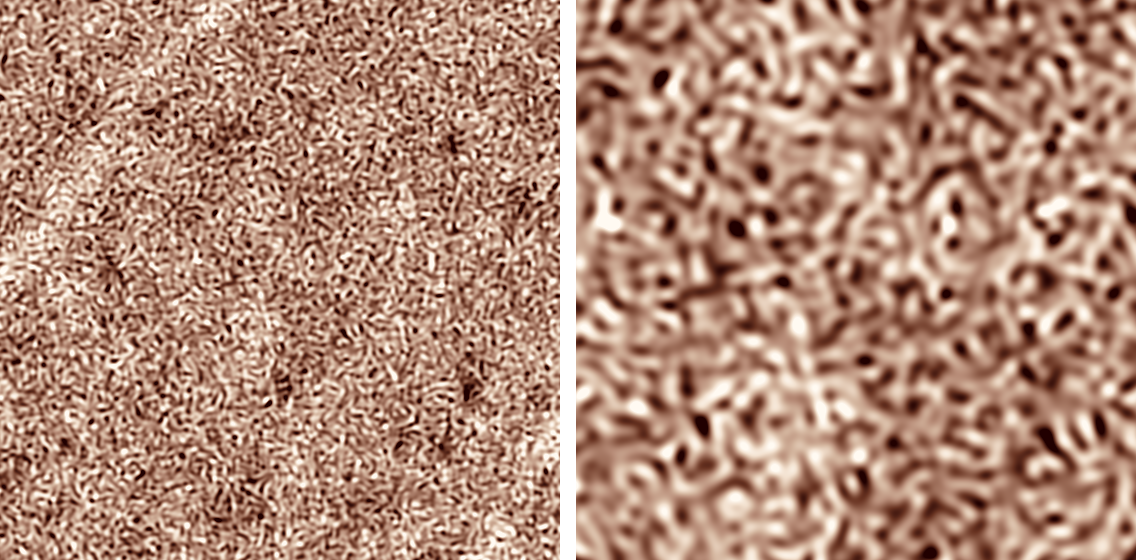
Left, the full canvas; right, a detail of the centre.
Give the GLSL for this texture, as a Shadertoy shader.

```glsl
// Rough brown mineral grain crossed by two pale diagonal veins, with dark clumps.
// Cellular wavelet noise (randomly turned, windowed cosines) gives the grain and
// the broad clouds; the summed tone is then looked up in a colour ramp.

#define GRAIN_CELLS   54.0   // fine grain cells across the canvas
#define GRAIN_GAIN    0.90   // contrast of the grain
#define CLOUD_CELLS   6.0    // broad cloud cells across the canvas
#define CLOUD_GAIN    0.20
#define PATCH_CELLS   15.0   // mid sized patches
#define PATCH_GAIN    0.16
#define VEIN_WIDTH    0.021
#define VEIN_GAIN     0.95
#define CLUMP_CELLS   9.0    // grid that scatters the dark clumps
#define CLUMP_CHANCE  0.20
#define CLUMP_GAIN    1.60

const float TAU = 6.28319;
const int WAVELETS = 3;      // wavelets per cell

vec3 hash3(vec2 cell, float salt) {
    vec3 q = fract(vec3(cell.xyx + salt * 17.3) * vec3(0.1031, 0.1030, 0.0973));
    q += dot(q, q.yxz + 33.33);
    return fract((q.xxy + q.yzz) * q.zyx);
}

// Band limited noise with a spread close to one
float waveletNoise(vec2 p, float seed) {
    vec2 home = floor(p);
    float sum = 0.0;
    for (int y = -1; y <= 1; y++)
    for (int x = -1; x <= 1; x++)
    for (int k = 0; k < WAVELETS; k++) {
        vec2 cell = home + vec2(x, y);
        float salt = seed + float(k) * 2.0;
        vec3 place = hash3(cell, salt);
        vec3 wave = hash3(cell, salt + 1.0);
        vec2 offset = p - cell - place.xy;
        float window = max(0.0, 1.0 - dot(offset, offset));
        float angle = TAU * wave.x;
        float frequency = mix(0.65, 1.2, wave.y);
        float along = dot(offset, vec2(cos(angle), sin(angle)));
        sum += window * window * window * cos(TAU * (frequency * along + place.z));
    }
    return sum / sqrt(0.2244 * float(WAVELETS));
}

// Two nearly parallel, gently waving bands
float veins(vec2 uv) {
    vec2 direction = vec2(0.607, 0.795);
    float along = dot(uv, direction);
    float across = dot(uv, vec2(direction.y, -direction.x));
    float light = 0.0;
    for (int i = 0; i < 2; i++) {
        float n = float(i);
        float centre = mix(-0.305, 0.665, n);
        centre += (0.015 + 0.005 * n) * sin(11.0 * along + 1.64 + 0.4 * n);
        float d = (across - centre) / VEIN_WIDTH;
        float strength = mix(1.15 - 0.45 * smoothstep(0.5, 0.9, along), 1.2, n);
        light += strength * exp(-0.5 * d * d);
    }
    return light;
}

// Sparse soft spots, slightly taller than wide
float clumps(vec2 uv) {
    vec2 p = uv * CLUMP_CELLS;
    vec2 home = floor(p);
    float dark = 0.0;
    for (int y = -1; y <= 1; y++)
    for (int x = -1; x <= 1; x++) {
        vec2 cell = home + vec2(x, y);
        vec3 place = hash3(cell, 41.0);
        vec3 shape = hash3(cell, 42.0);
        vec2 d = (p - cell - place.xy) / mix(0.09, 0.18, shape.x);
        d.y *= 0.75;
        dark += step(place.z, CLUMP_CHANCE) * mix(0.6, 1.0, shape.y) * exp(-dot(d, d));
    }
    return dark;
}

// Tone in standard deviations to colour, from near black to cream
vec3 mineralRamp(float tone) {
    const int STOPS = 7;
    float level[STOPS] = float[](-2.33, -1.40, -0.67, 0.0, 0.71, 1.55, 2.3);
    vec3 colour[STOPS] = vec3[](
        vec3(0.13, 0.00, 0.00), vec3(0.41, 0.20, 0.13), vec3(0.58, 0.39, 0.31),
        vec3(0.72, 0.55, 0.47), vec3(0.83, 0.71, 0.62), vec3(0.95, 0.88, 0.81),
        vec3(1.00, 0.98, 0.95));
    vec3 result = colour[0];
    for (int i = 1; i < STOPS; i++) {
        float blend = clamp((tone - level[i - 1]) / (level[i] - level[i - 1]), 0.0, 1.0);
        result = mix(result, colour[i], blend);
    }
    return result;
}

void mainImage(out vec4 fragColor, in vec2 fragCoord) {
    vec2 uv = fragCoord / iResolution.y;
    float cloud = waveletNoise(uv * CLOUD_CELLS, 11.0);
    float patches = waveletNoise(uv * PATCH_CELLS, 23.0);
    float grain = waveletNoise(uv * GRAIN_CELLS, 3.0);

    // Grain is a little stronger in some patches than in others
    float tone = grain * GRAIN_GAIN * (1.0 + 0.08 * patches);
    tone += cloud * CLOUD_GAIN + patches * PATCH_GAIN;
    tone += veins(uv) * VEIN_GAIN - clumps(uv) * CLUMP_GAIN;
    fragColor = vec4(mineralRamp(tone), 1.0);
}
```
